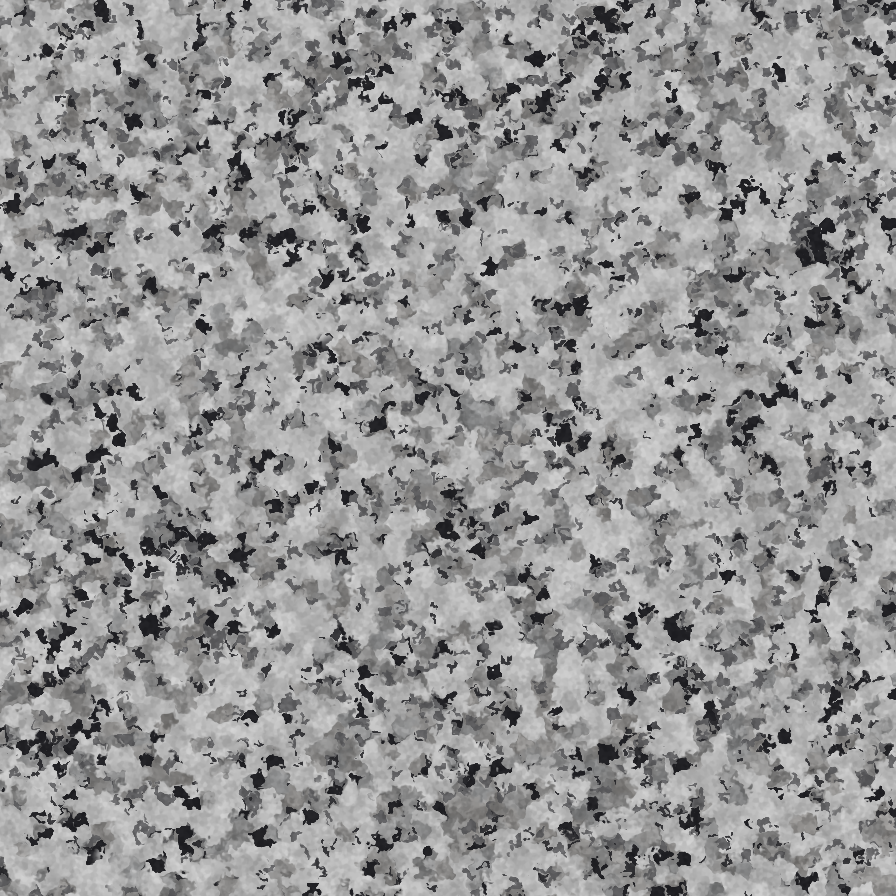
A three.js fragment shader for this texture:

```glsl
// Polished grey granite: pale feldspar, smoky quartz and black mica grains.
// Each mineral is a soft-edged cellular mosaic in which a share of the cells is
// filled; layered sines roughen the outlines and coarse cells clump the mica.
varying vec2 vUv;

vec3 hash3(vec2 p) {
  vec3 q = fract(p.xyx * vec3(0.1031, 0.1030, 0.0973));
  q += dot(q, q.yxz + 33.33);
  return fract((q.xxy + q.yzz) * q.zyx);
}

// Blended Voronoi cells: x = mean random tone, y = coverage by filled cells.
vec2 mosaic(vec2 p, float crispness, float share) {
  vec2 cell = floor(p);
  vec2 sum = vec2(0.0);
  float total = 0.0;
  for (int j = -1; j <= 1; j++) {
    for (int i = -1; i <= 1; i++) {
      vec2 id = cell + vec2(float(i), float(j));
      vec3 h = hash3(id);
      float weight = exp(-crispness * length(id + h.xy - p));
      float filled = 1.0 - smoothstep(share - 0.015, share + 0.015, h.z);
      sum += weight * vec2(fract(h.z * 17.0), filled);
      total += weight;
    }
  }
  return sum / total;
}

// Layered sines, turned between octaves, push the grain borders about.
vec2 roughen(vec2 p) {
  vec2 offset = vec2(0.0);
  vec2 q = p * 170.0;
  float amplitude = 0.0028;
  for (int i = 0; i < 4; i++) {
    q = mat2(0.8, 0.6, -0.6, 0.8) * q * 1.6 + 3.7;
    offset += amplitude * sin(q.yx + 1.7 * sin(q * 0.53));
    amplitude *= 0.62;
  }
  return p + offset;
}

void main() {
  vec2 p = roughen(vUv);

  // Pale ground with cloudy mottling
  float mottle = mosaic(p * 62.0 + 11.0, 8.0, 0.5).x;
  vec3 stone = vec3(mix(0.635, 0.785, mottle));

  // Smoky quartz, some of it faintly warm
  vec2 quartz = mosaic(p * 50.0 + 90.0, 10.0, 0.36);
  vec2 shade = mosaic(p * 95.0 + 170.0, 10.0, 0.4);
  vec3 smoke = mix(vec3(0.41), vec3(0.64), shade.x);
  smoke += vec3(0.012, 0.0, -0.012) * (quartz.x - 0.35);
  stone = mix(stone, smoke, 0.95 * smoothstep(0.15, 0.85, quartz.y));

  // Mica gathers in loose clumps and prefers the quartz
  float clump = mosaic(vUv * 17.0 + 240.0, 5.0, 0.5).x;
  float density = (0.35 + 1.1 * clump) * (0.65 + 0.8 * quartz.y);

  // Half-buried dark grains
  float buried = mosaic(p * 105.0 + 310.0, 11.0, 0.10 * density).y;
  stone = mix(stone, vec3(0.33, 0.33, 0.34), 0.85 * smoothstep(0.2, 0.8, buried));

  // Black mica grains and small flecks
  float grains = mosaic(p * 82.0 + 430.0, 14.0, 0.072 * density).y;
  float flecks = mosaic(p * 165.0 + 570.0, 12.0, 0.040 * density).y;
  float mica = max(smoothstep(0.2, 0.75, grains), 0.85 * smoothstep(0.25, 0.8, flecks));
  stone = mix(stone, vec3(0.125, 0.125, 0.14), mica);

  // Fine crystalline grit
  float grit = mosaic(vUv * 230.0 + 700.0, 7.0, 0.5).x - 0.5;
  stone += 0.10 * grit * (1.0 - 0.6 * mica);

  gl_FragColor = vec4(stone, 1.0);
}
```
